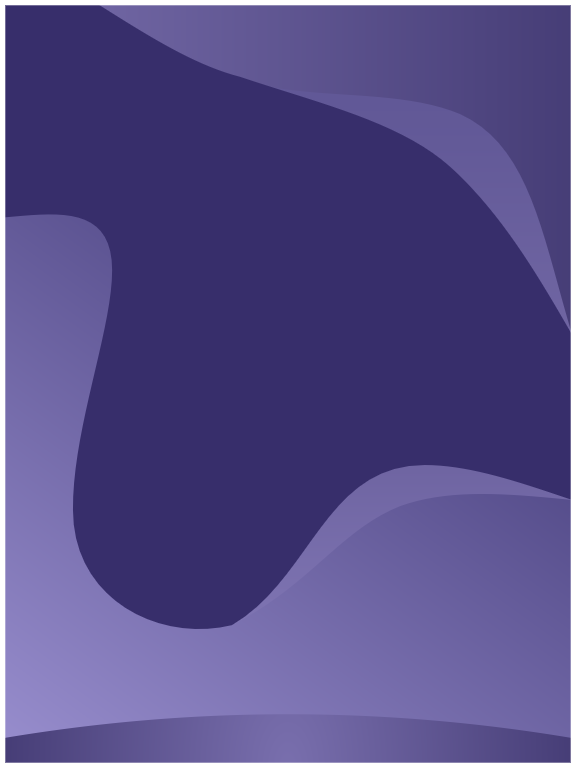
Give the GLSL for this background, as a Shadertoy shader.

```glsl
// Draws a framed backdrop of flowing indigo and lavender waves.

// Canvas space: 0.75 wide, 1.0 high, origin at the lower left.
const vec2 CANVAS = vec2(0.75, 1.0);
const float MARGIN = 0.0069;
const int CURVE_STEPS = 18;

const vec3 WHITE = vec3(1.0, 1.0, 0.995);
const vec3 INDIGO = vec3(0.214, 0.18, 0.418);
const vec3 LAVENDER = vec3(0.59, 0.55, 0.80);
const vec3 DUSK = vec3(0.38, 0.345, 0.59);
const vec3 MAUVE = vec3(0.435, 0.395, 0.635);
const vec3 NIGHT = vec3(0.275, 0.24, 0.465);

// Outline state: x = nearest distance, y = +1 outside or -1 inside.
void addLine(vec2 p, vec2 a, vec2 b, inout vec2 outline) {
    vec2 edge = b - a, rel = p - a;
    float along = clamp(dot(rel, edge) / dot(edge, edge), 0.0, 1.0);
    outline.x = min(outline.x, length(rel - edge * along));
    if ((a.y > p.y) != (b.y > p.y) && rel.x < edge.x * rel.y / edge.y)
        outline.y = -outline.y;
}

vec2 bezier(vec2 a, vec2 b, vec2 c, vec2 d, float t) {
    float s = 1.0 - t;
    return s * s * (s * a + 3.0 * t * b) + t * t * (3.0 * s * c + t * d);
}

void addCurve(vec2 p, vec2 a, vec2 b, vec2 c, vec2 d, inout vec2 outline) {
    vec2 last = a;
    for (int i = 1; i <= CURVE_STEPS; i++) {
        vec2 next = bezier(a, b, c, d, float(i) / float(CURVE_STEPS));
        addLine(p, last, next, outline);
        last = next;
    }
}

float cover(float dist, float pixel) {
    return clamp(0.5 - dist / pixel, 0.0, 1.0);
}

// Large dark shape through the middle
float blob(vec2 p) {
    vec2 o = vec2(9.0, 1.0);
    vec2 top = vec2(0.13, 0.993), crest = vec2(0.3125, 0.9), shoulder = vec2(0.586, 0.783);
    vec2 rightHigh = vec2(0.745, 0.564), rightLow = vec2(0.745, 0.349);
    vec2 arch = vec2(0.553, 0.3945), foot = vec2(0.302, 0.186);
    vec2 waist = vec2(0.095, 0.336), neck = vec2(0.146, 0.648), left = vec2(0.0065, 0.717);
    addCurve(p, top, vec2(0.195, 0.952), vec2(0.254, 0.915), crest, o);
    addCurve(p, crest, vec2(0.417, 0.865), vec2(0.521, 0.841), shoulder, o);
    addCurve(p, shoulder, vec2(0.651, 0.724), vec2(0.698, 0.646), rightHigh, o);
    addLine(p, rightHigh, vec2(0.77, 0.523), o);
    addLine(p, vec2(0.77, 0.523), vec2(0.77, 0.341), o);
    addLine(p, vec2(0.77, 0.341), rightLow, o);
    addCurve(p, rightLow, vec2(0.677, 0.372), vec2(0.612, 0.3945), arch, o);
    addCurve(p, arch, vec2(0.423, 0.3945), vec2(0.406, 0.247), foot, o);
    addCurve(p, foot, vec2(0.208, 0.163), vec2(0.095, 0.219), waist, o);
    addCurve(p, waist, vec2(0.094, 0.44), vec2(0.146, 0.57), neck, o);
    addCurve(p, neck, vec2(0.146, 0.733), vec2(0.0755, 0.723), left, o);
    addLine(p, left, vec2(-0.02, 0.716), o);
    addLine(p, vec2(-0.02, 0.716), vec2(-0.02, 1.02), o);
    addLine(p, vec2(-0.02, 1.02), vec2(0.09, 1.02), o);
    addLine(p, vec2(0.09, 1.02), top, o);
    return o.x * o.y;
}

// Pale ribbon above the blob
float upperRibbon(vec2 p) {
    vec2 o = vec2(9.0, 1.0);
    vec2 start = vec2(0.352, 0.887), bend = vec2(0.599, 0.8515), end = vec2(0.745, 0.564);
    addCurve(p, start, vec2(0.43, 0.872), vec2(0.527, 0.8815), bend, o);
    addCurve(p, bend, vec2(0.69, 0.81), vec2(0.706, 0.694), end, o);
    addLine(p, end, start, o);
    return o.x * o.y;
}

// Pale ribbon below the blob, closed behind it
float lowerRibbon(vec2 p) {
    vec2 o = vec2(9.0, 1.0);
    vec2 start = vec2(0.745, 0.349), bend = vec2(0.521, 0.341), end = vec2(0.302, 0.186);
    addCurve(p, start, vec2(0.664, 0.357), vec2(0.586, 0.3645), bend, o);
    addCurve(p, bend, vec2(0.443, 0.31), vec2(0.404, 0.238), end, o);
    addLine(p, end, vec2(0.302, 0.42), o);
    addLine(p, vec2(0.302, 0.42), vec2(0.745, 0.42), o);
    addLine(p, vec2(0.745, 0.42), start, o);
    return o.x * o.y;
}

void mainImage(out vec4 fragColor, in vec2 fragCoord) {
    vec2 p = fragCoord / iResolution.xy * CANVAS;
    float pixel = 1.0 / iResolution.y;

    // Gradient panels, divided behind the blob
    vec3 lower = mix(LAVENDER, DUSK, 1.02 * p.x + 1.42 * (p.y - 0.043));
    vec3 upper = mix(MAUVE, NIGHT, clamp((p.x - 0.13) / 0.615, 0.0, 1.0));
    vec3 upperPale = mix(MAUVE, DUSK, smoothstep(0.54, 0.9, p.y));
    vec3 lowerPale = mix(LAVENDER, MAUVE, clamp(0.62 + (p.y - 0.19) * 1.9, 0.0, 1.0));
    upper = mix(upper, upperPale, cover(upperRibbon(p), pixel));
    lower = mix(lower, lowerPale, cover(lowerRibbon(p), pixel));
    vec3 color = p.y > 0.9 - 0.55 * p.x ? upper : lower;
    color = mix(color, INDIGO, cover(blob(p), pixel));

    // Low hill with a soft central glow
    float across = (p.x - 0.375) / 0.37;
    float hillTop = 0.070 - 0.031 * across * across;
    vec3 hill = mix(vec3(0.475, 0.435, 0.68), NIGHT, min(length(vec2(across, p.y * 1.5)), 1.0));
    color = mix(color, hill, cover(p.y - hillTop, pixel));

    // White frame
    vec2 border = abs(p - 0.5 * CANVAS) - 0.5 * CANVAS + MARGIN;
    color = mix(WHITE, color, cover(max(border.x, border.y), pixel));
    fragColor = vec4(color, 1.0);
}
```
